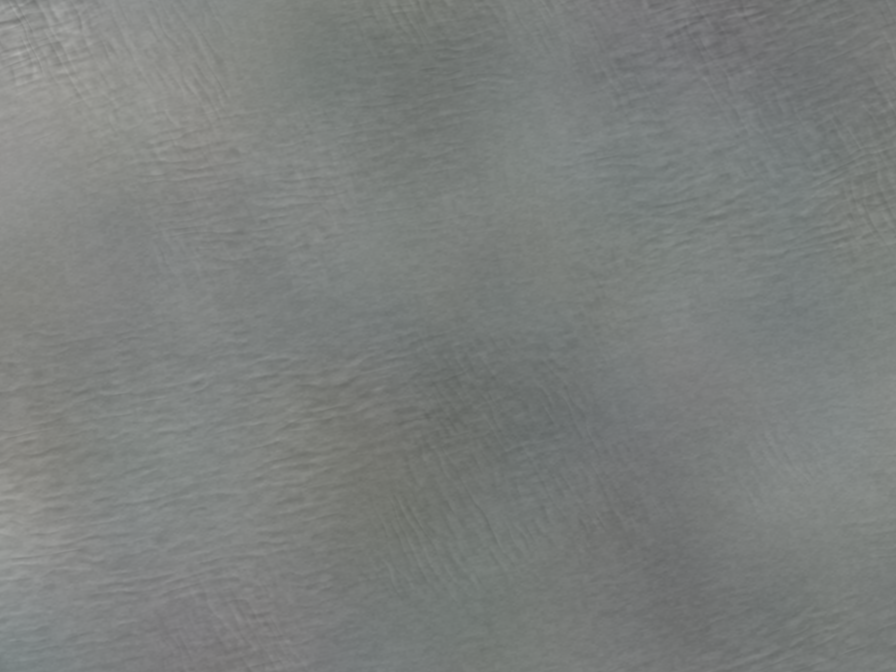
This texture is drawn by a WebGL 2 fragment shader. Its source:

```glsl
#version 300 es
precision highp float;
// Draws softly clouded grey rippled glass with patches of fine slanted waves.

uniform vec2 u_resolution;
out vec4 fragColor;

const int RIPPLE_LAYERS = 5;

float hash(vec2 cell) {
    return fract(sin(dot(cell, vec2(127.1, 311.7))) * 43758.5453);
}

vec2 rotate(vec2 p, float angle) {
    float c = cos(angle), s = sin(angle);
    return vec2(c * p.x + s * p.y, c * p.y - s * p.x);
}

// Smooth value noise in -1..1
float noise(vec2 p) {
    vec2 cell = floor(p), f = fract(p);
    vec2 fade = f * f * f * (f * (f * 6.0 - 15.0) + 10.0);
    float low = mix(hash(cell), hash(cell + vec2(1.0, 0.0)), fade.x);
    float high = mix(hash(cell + vec2(0.0, 1.0)), hash(cell + vec2(1.0, 1.0)), fade.x);
    return mix(low, high, fade.y) * 2.0 - 1.0;
}

// Few-octave noise, turned at each step to hide the lattice
float clouds(vec2 p, float seed) {
    float sum = 0.0, weight = 0.6;
    for (int i = 0; i < 3; i++) {
        sum += weight * noise(p + seed);
        p = rotate(p, 0.9) * 1.9;
        weight *= 0.5;
    }
    return sum;
}

float glow(vec2 p, vec2 center, vec2 radius) {
    vec2 d = (p - center) / radius;
    return exp(-dot(d, d));
}

// One family of broken wavelets running along the given angle
float ripples(vec2 p, float angle, float frequency, float seed) {
    vec2 q = rotate(p, angle);
    float bend = 4.0 * noise(q * vec2(9.0, 16.0) + seed)
               + 1.8 * noise(q * vec2(36.0, 60.0) + seed);
    float phase = q.y * frequency + bend;
    float wave = sin(phase + 0.6 * sin(phase));
    float breaks = smoothstep(-0.7, 0.7, noise(q * vec2(30.0, 75.0) - seed));
    float streaks = noise(q * vec2(52.0, 150.0) + seed * 2.0);
    return wave * breaks * 0.65 + streaks * 0.6;
}

// Ripple families of different slants, each confined to soft patches
float rippleField(vec2 p) {
    float sum = 0.0;
    for (int i = 0; i < RIPPLE_LAYERS; i++) {
        float k = float(i);
        float steep = step(1.5, mod(k, 3.0));
        float angle = mix(0.18 + 0.22 * sin(k * 2.4), -1.05, steep);
        float mask = smoothstep(-0.1, 0.55, clouds(p * 2.8, 17.0 + k * 31.0));
        sum += mask * ripples(p, angle, 350.0 + 30.0 * k, k * 13.7);
    }
    return sum;
}

// Short, fine surface texture
float grain(vec2 p) {
    vec2 q = rotate(p, 0.2);
    return 0.6 * noise(q * vec2(110.0, 190.0)) + 0.5 * noise(q * vec2(230.0, 300.0) + 7.0);
}

void main() {
    vec2 p = gl_FragCoord.xy / u_resolution.y;
    float aspect = u_resolution.x / u_resolution.y;

    // Broad light: bright left edge, dim right corner and middle
    float shine = glow(p, vec2(-0.04, 0.17), vec2(0.2, 0.25))
                + glow(p, vec2(-0.04, 0.88), vec2(0.3, 0.3));
    float shade = glow(p, vec2(aspect * 0.92, 0.95), vec2(0.42, 0.24))
                + 0.8 * glow(p, vec2(aspect * 0.52, 0.44), vec2(0.26, 0.17))
                + 0.8 * glow(p, vec2(aspect * 0.78, 0.1), vec2(0.22, 0.13))
                + 0.8 * glow(p, vec2(aspect * 0.43, 0.92), vec2(0.17, 0.13))
                + 0.5 * glow(p, vec2(aspect * 0.2, 0.67), vec2(0.16, 0.1));
    float light = 0.494 + 0.115 * shine - 0.06 * shade + 0.058 * clouds(p * 3.3, 4.0);

    // Relief is stronger where the surface catches light
    float relief = 0.029 + 0.016 * shine;
    light += relief * rippleField(p) + 0.021 * grain(p);

    // Faint drift between green, mauve and blue-grey
    float greenDrift = clouds(p * 3.0, 53.0);
    float warmDrift = clouds(p * 3.6, 91.0);
    vec3 tint = vec3(-0.004, 0.006, -0.002)
              + greenDrift * vec3(-0.009, 0.009, -0.005)
              + warmDrift * vec3(0.014, 0.0, -0.013);

    fragColor = vec4(clamp(light + tint, 0.0, 1.0), 1.0);
}
```
